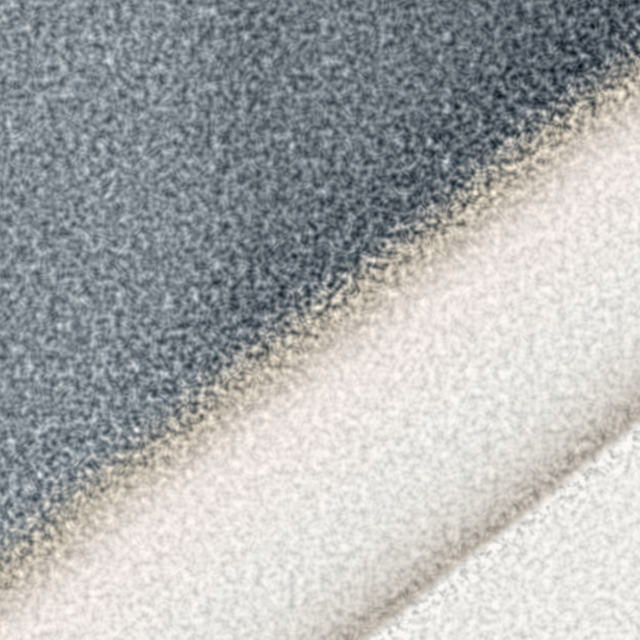
Write a three.js fragment shader that draws this texture.

```glsl
// Grainy fleece cloth: a slate fold above pale cream folds, split by diagonal soft creases.
varying vec2 vUv;

vec2 hash2(vec2 p) {
  vec3 q = fract(vec3(p.xyx) * vec3(0.1031, 0.103, 0.0973));
  q += dot(q, q.yzx + 33.33);
  return fract((q.xx + q.yz) * q.zy);
}

vec2 gradientAt(vec2 cell) {
  float angle = 6.2832 * hash2(cell).x;
  return vec2(cos(angle), sin(angle));
}

// Gradient noise, about -0.7 to 0.7
float noise(vec2 p) {
  vec2 i = floor(p), f = fract(p);
  vec2 u = f * f * f * (f * (f * 6.0 - 15.0) + 10.0);
  float a = dot(gradientAt(i), f);
  float b = dot(gradientAt(i + vec2(1.0, 0.0)), f - vec2(1.0, 0.0));
  float c = dot(gradientAt(i + vec2(0.0, 1.0)), f - vec2(0.0, 1.0));
  float d = dot(gradientAt(i + 1.0), f - 1.0);
  return mix(mix(a, b, u.x), mix(c, d, u.x), u.y);
}

// Soft pale tufts, one jittered in each cell
float tufts(vec2 p) {
  vec2 cell = floor(p);
  float sum = 0.0;
  for (int y = -1; y <= 1; y++) {
    for (int x = -1; x <= 1; x++) {
      vec2 id = cell + vec2(float(x), float(y));
      vec2 r = hash2(id + 71.0);
      vec2 away = p - id - 0.2 - 0.6 * r;
      sum += (0.4 + 0.6 * fract(r.x * 7.0 + r.y * 5.0)) * exp(-dot(away, away) * 36.0);
    }
  }
  return min(sum, 1.0);
}

void main() {
  vec2 uv = vUv;

  // Curly pile: warped noise in two sizes
  vec2 curl = vec2(noise(uv * 38.0), noise(uv * 38.0 + 57.0)) * 0.009;
  float grain = noise((uv + curl) * 78.0 + 11.0) + 0.65 * noise((uv - curl) * 128.0 + 91.0);
  float cloud = noise(uv * 7.0 + 23.0);
  float tuft = tufts(uv * 25.0);

  // Signed distances above the two diagonal creases
  float fold = (uv.y - 0.14 - 0.78 * uv.x) / 1.268 + 0.012 * cloud;
  float crease = (uv.y - 0.79 * (uv.x - 0.56)) / 1.274 + 0.006 * cloud;

  // Slate cloth, darker to the right and beside the fold
  float shade = 0.55 * smoothstep(0.22, 0.42, uv.x) + 0.5 * smoothstep(0.5, 1.0, uv.x);
  float nearFold = exp(-pow((fold - 0.06) / 0.08, 2.0));
  shade += 0.4 * nearFold * smoothstep(0.1, 0.4, uv.x) + 0.2 * cloud;
  vec3 slate = mix(vec3(0.51, 0.545, 0.57), vec3(0.375, 0.41, 0.44), shade);
  slate += grain * vec3(0.29, 0.285, 0.28) * (1.0 + 0.25 * nearFold);
  slate += tuft * vec3(0.16, 0.165, 0.17);

  // Cream cloth, warm and shaded toward the fold
  vec3 cream = mix(vec3(0.925, 0.895, 0.88), vec3(0.915, 0.91, 0.895), smoothstep(0.1, 0.3, -fold));
  float foldShade = smoothstep(-0.13, 0.0, fold + grain * 0.015);
  cream = mix(cream, vec3(0.7, 0.665, 0.6), foldShade);

  // Shadow gathers above the lower crease and stops sharply below it
  float lip = smoothstep(-0.016, 0.008, crease + grain * 0.01);
  float creaseShade = lip * exp(-max(crease, 0.0) / 0.05);
  cream = mix(cream, vec3(0.63, 0.59, 0.54), 0.85 * creaseShade);
  float speckle = exp(-pow((crease + 0.005) / 0.03, 2.0));
  float rough = 0.1 + 0.22 * foldShade + 0.16 * speckle;
  cream += vec3(grain * rough - 0.04 * max(-grain, 0.0));
  cream += tuft * vec3(0.06, 0.055, 0.05) * (1.0 + foldShade);
  cream = min(cream, vec3(0.985, 0.97, 0.955));

  // Pile breaks up the boundary between the cloths
  float slateMask = smoothstep(-0.045, 0.035, fold - grain * 0.035 - tuft * 0.012);
  vec3 color = mix(cream, slate, slateMask);
  gl_FragColor = vec4(clamp(color, 0.0, 1.0), 1.0);
}
```
